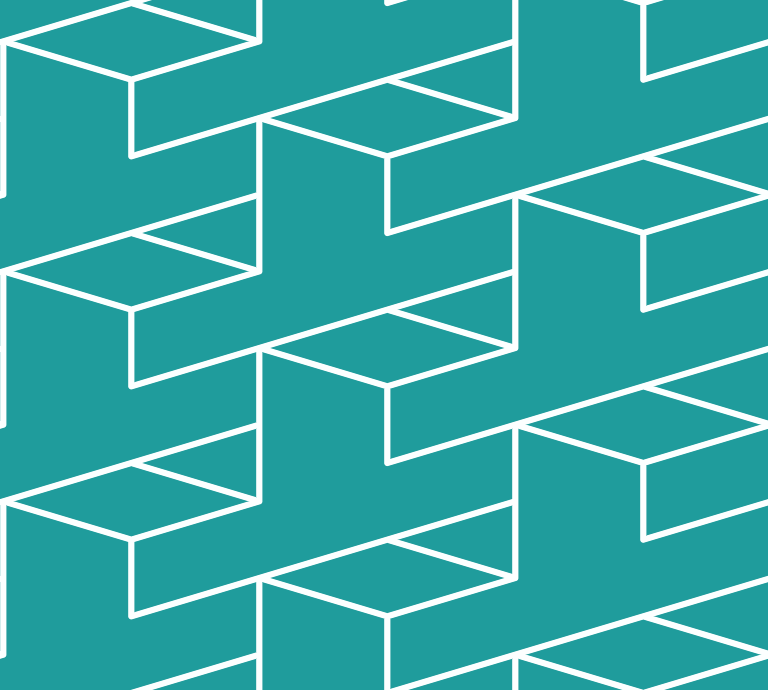
This pattern is drawn by a Shadertoy shader. Its source:

```glsl
// White outlines of stepped, slab-topped blocks on flat teal.
// One block is a distance function over line segments; it repeats on a
// sheared lattice in which each column sits a third of a row lower.

const float COLUMNS = 3.0;
const float ROW = 0.8984;            // row height, in column widths
const float RISE = ROW / 6.0;        // climb of a slanted edge over half a column
const float HALF_LINE = 0.0121;
const vec2 ANCHOR = vec2(0.013, 0.737);
const vec3 TEAL = vec3(0.12, 0.61, 0.61);
const vec3 WHITE = vec3(0.99, 1.0, 1.0);

float segmentDistance(vec2 p, vec2 a, vec2 b) {
    vec2 pa = p - a, ba = b - a;
    return length(pa - ba * clamp(dot(pa, ba) / dot(ba, ba), 0.0, 1.0));
}

// Distance to one block's edges; the origin is the left corner of its top face
float blockDistance(vec2 p, float rise) {
    vec2 left = vec2(0.0);
    vec2 back = vec2(0.5, rise);
    vec2 front = vec2(0.5, -rise);
    vec2 right = vec2(1.0, 0.0);

    // Long slanted edge, from the block before to the block behind
    float d = segmentDistance(p, -back, 2.0 * back);
    // Remaining edges of the top face
    d = min(d, segmentDistance(p, back, right));
    d = min(d, segmentDistance(p, left, front));
    d = min(d, segmentDistance(p, front, right));
    // Upright edges
    d = min(d, segmentDistance(p, front, front - vec2(0.0, 2.0 * rise)));
    return min(d, segmentDistance(p, left, vec2(0.0, -4.0 * rise)));
}

// Nearest edge among the neighbouring blocks of the lattice
float latticeDistance(vec2 p, float row, float rise) {
    float column = floor(p.x);
    float d = 1e3;
    for (int i = -1; i <= 1; i++) {
        float c = column + float(i);
        vec2 q = vec2(p.x - c, p.y + 2.0 * rise * c);
        q.y -= row * round(q.y / row);
        for (int j = -1; j <= 1; j++) {
            d = min(d, blockDistance(q - vec2(0.0, row * float(j)), rise));
        }
    }
    return d;
}

void mainImage(out vec4 fragColor, in vec2 fragCoord) {
    float pixel = COLUMNS / iResolution.x;
    vec2 p = fragCoord * pixel - ANCHOR;

    float d = latticeDistance(p, ROW, RISE) - HALF_LINE;
    float line = 1.0 - smoothstep(-0.6 * pixel, 0.6 * pixel, d);
    fragColor = vec4(mix(TEAL, WHITE, line), 1.0);
}
```
